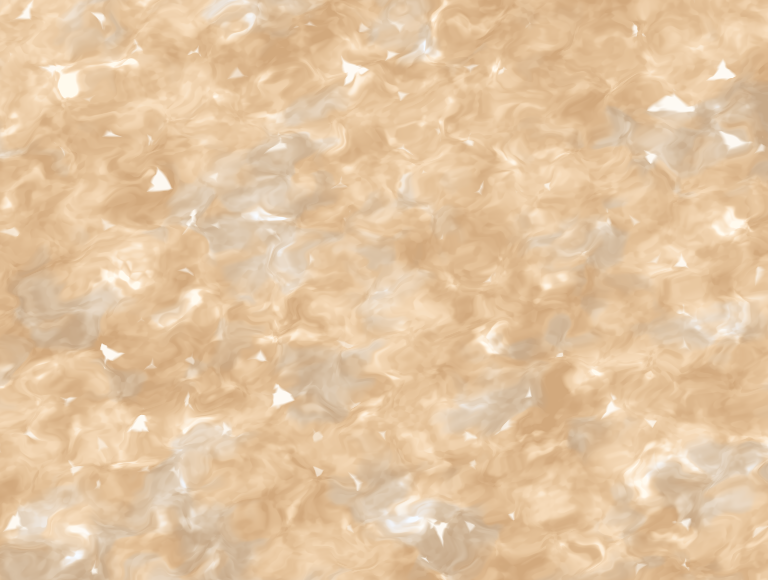
Give the GLSL for this texture, as a Shadertoy shader.

```glsl
// Warm beige polished stone: soft mottled grains, grey veils and small white chips.

#define BLOTCH_SCALE 10.0   // large grains per canvas height
#define GRAIN_TILT 0.3      // direction of the grains, radians
#define GRAIN_STRETCH 1.35  // length of a grain over its width
#define WARP 0.035          // raggedness of the grain outlines
#define CONTRAST 1.08       // spread of the tones
#define WISP_AMOUNT 0.42    // strength of the pale wisps
#define CHIP_SCALE 14.0     // chip cells per canvas height
#define CHIP_SHARE 0.42     // part of the cells that hold a chip

const vec3 DARK_TAN = vec3(0.815, 0.665, 0.505);
const vec3 BEIGE    = vec3(0.890, 0.765, 0.618);
const vec3 CREAM    = vec3(0.955, 0.860, 0.745);
const vec3 WHITE    = vec3(1.000, 0.985, 0.960);
const vec3 GREY_TINT = vec3(0.960, 1.000, 1.065);
const vec3 WARM_TINT = vec3(1.010, 0.995, 0.970);

vec3 hash3(vec2 p) {
    vec3 q = fract(p.xyx * vec3(0.1031, 0.1030, 0.0973));
    q += dot(q, q.yxz + 33.33);
    return fract((q.xxy + q.yzz) * q.zyx);
}

mat2 rotation(float angle) {
    float c = cos(angle), s = sin(angle);
    return mat2(c, -s, s, c);
}

// Cellular noise: every seed has its own tone, blended softly at the borders.
float cellTone(vec2 p) {
    vec2 cell = floor(p), f = p - cell;
    float tone = 0.0, total = 0.0;
    for (int y = -1; y <= 1; y++)
    for (int x = -1; x <= 1; x++) {
        vec2 offset = vec2(x, y);
        vec3 seed = hash3(cell + offset + 157.0);
        vec2 d = offset + seed.xy - f;
        float weight = exp(-6.0 * dot(d, d));
        tone += weight * seed.z;
        total += weight;
    }
    return tone / total;
}

// Four sizes of grain, from blotches down to fine speckle.
float mottle(vec2 p) {
    float tone = 0.0, scale = BLOTCH_SCALE;
    vec4 weights = vec4(0.32, 0.30, 0.23, 0.15);
    for (int i = 0; i < 4; i++) {
        tone += weights[i] * cellTone(p * scale + float(i) * 19.7);
        p = rotation(0.25) * p;
        scale *= 2.3;
    }
    return tone;
}

// Scattered angular chips: stretched triangles, mostly tiny, rarely large.
float chips(vec2 p, float ragged) {
    p *= CHIP_SCALE;
    vec2 cell = floor(p);
    float cover = 0.0;
    for (int y = -1; y <= 1; y++)
    for (int x = -1; x <= 1; x++) {
        vec2 id = cell + vec2(x, y);
        vec3 seed = hash3(id + 41.0);
        vec3 form = hash3(id + 283.0);
        if (seed.z > CHIP_SHARE) continue;
        vec2 d = rotation(form.x * 6.283) * (p - id - 0.2 - 0.6 * seed.xy);
        d.x /= mix(1.0, 2.0, form.y);
        float side = max(abs(d.x) * 0.866 + d.y * 0.5, -d.y);
        float radius = mix(0.035, 0.25, pow(form.z, 14.0));
        float edge = side + (ragged - 0.5) * 0.12 - radius;
        float strength = mix(0.45, 1.0, form.z);
        cover = max(cover, strength * (1.0 - smoothstep(-0.035, 0.045, edge)));
    }
    return cover;
}

void mainImage(out vec4 fragColor, in vec2 fragCoord) {
    vec2 uv = fragCoord / iResolution.y;

    // Tilted, stretched and ragged grain space
    vec2 p = rotation(GRAIN_TILT) * uv;
    p.x /= GRAIN_STRETCH;
    vec2 bend = vec2(cellTone(p * 24.0 + 7.0), cellTone(p * 24.0 + 63.0)) - 0.5;
    p += WARP * bend;

    // Body tone with pale wisps
    float tone = 0.485 + CONTRAST * (mottle(p) - 0.5);
    float fine = cellTone(p * 78.0 + 31.0);
    float wisp = 0.45 * cellTone(p * 17.0 + 90.0)
               + 0.33 * cellTone(p * 39.0 + 11.0) + 0.22 * fine;
    tone += WISP_AMOUNT * smoothstep(0.60, 0.92, wisp);

    vec3 color = mix(DARK_TAN, BEIGE, clamp((tone - 0.22) / 0.28, 0.0, 1.0));
    color = mix(color, CREAM, clamp((tone - 0.50) / 0.25, 0.0, 1.0));
    color = mix(color, WHITE, clamp((tone - 0.75) / 0.25, 0.0, 1.0));

    // Cool grey veils over the warm ground
    float veil = 0.65 * cellTone(p * 11.0 + 140.0) + 0.35 * cellTone(p * 37.0 + 5.0);
    color *= mix(WARM_TINT, GREY_TINT, smoothstep(0.45, 0.80, veil));

    // White chips
    color = mix(color, WHITE, chips(uv + 0.3 * WARP * bend, fine));
    fragColor = vec4(min(color, 1.0), 1.0);
}
```
